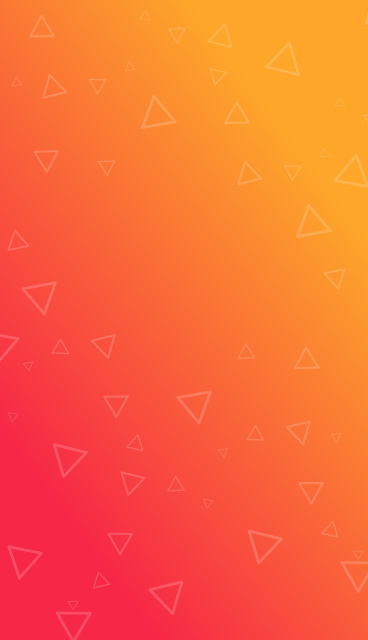
A WebGL 2 fragment shader for this background:

```glsl
#version 300 es
precision highp float;
// Diagonal crimson-to-amber gradient strewn with faint outlined triangles.

uniform vec2 u_resolution;
out vec4 fragColor;

// Each mark is: offset x, offset y, half side, tilt. Units are hundredths of the canvas width.
const vec4 CLUSTER[6] = vec4[6](
  vec4(0.0, 0.0, 3.2, 1.29), vec4(3.05, -16.0, 3.2, 1.06),
  vec4(-12.1, -1.1, 2.2, -0.03), vec4(8.4, -27.1, 2.2, -0.23),
  vec4(-20.8, -5.7, 1.3, 1.2), vec4(-10.0, -30.8, 4.5, 0.81));

const vec4 ACCENTS[8] = vec4[8](
  vec4(83.3, 75.8, 3.2, 0.03), vec4(66.9, 77.9, 2.2, 0.03),
  vec4(53.2, 64.1, 4.5, 1.22), vec4(91.4, 55.2, 1.3, 1.15),
  vec4(4.7, 108.1, 2.8, 0.2), vec4(11.1, 93.7, 4.5, 1.23),
  vec4(0.0, 80.1, 4.5, 0.87), vec4(6.3, 21.9, 4.5, 0.85));

// Signed distance to an upright equilateral triangle.
float triangleDistance(vec2 p, float halfSide) {
  const float k = sqrt(3.0);
  p = vec2(abs(p.x) - halfSide, p.y + halfSide / k);
  if (p.x + k * p.y > 0.0) p = vec2(p.x - k * p.y, -k * p.x - p.y) * 0.5;
  p.x -= clamp(p.x, -2.0 * halfSide, 0.0);
  return -length(p) * sign(p.y);
}

// Distance to the rounded stroke of one tilted mark.
float outline(vec2 p, vec4 mark) {
  float c = cos(mark.w), s = sin(mark.w);
  vec2 local = mat2(c, -s, s, c) * (p - mark.xy);
  return abs(triangleDistance(local, mark.z)) - 0.085 * mark.z;
}

// Half of the pattern: stepped and mirrored clusters, accents and paired marks.
float patternDistance(vec2 p) {
  float d = 1e3;
  for (int copy = 0; copy < 4; copy++) {
    bool mirrored = copy > 1;
    vec2 stride = float(copy % 2) * vec2(53.0, -23.5);
    vec2 q = p - (mirrored ? vec2(35.7, 43.0) - stride : vec2(28.5, 80.3) + stride);
    if (mirrored) q.x = -q.x;
    for (int i = 0; i < 6; i++) d = min(d, outline(q, CLUSTER[i]));
  }
  for (int i = 0; i < 8; i++) d = min(d, outline(p, ACCENTS[i]));
  for (int i = 0; i < 2; i++) {
    vec2 q = p - vec2(20.0, 4.7) - float(i) * vec2(77.4, 13.7);
    d = min(d, outline(q, vec4(0.0, 0.0, 4.5, 1.04)));
    d = min(d, outline(q, vec4(-0.1, 5.0, 1.3, 1.05)));
  }
  return d;
}

void main() {
  float pixel = 100.0 / u_resolution.x;
  vec2 p = gl_FragCoord.xy * pixel;

  // Gradient, flat beyond both ends.
  float blend = clamp((dot(p, vec2(0.8, 0.6)) - 34.2) / 110.9, 0.0, 1.0);
  vec3 crimson = vec3(0.968, 0.155, 0.278);
  vec3 amber = vec3(0.992, 0.65, 0.165);
  vec3 color = mix(crimson, amber, blend);

  // The pattern and its half-turn copy.
  vec2 pivot = vec2(47.96, 103.35);
  float d = min(patternDistance(p), patternDistance(2.0 * pivot - p));
  float coverage = 1.0 - smoothstep(-0.6 * pixel, 0.6 * pixel, d);
  color = mix(color, vec3(1.0), 0.17 * coverage);

  fragColor = vec4(color, 1.0);
}
```
